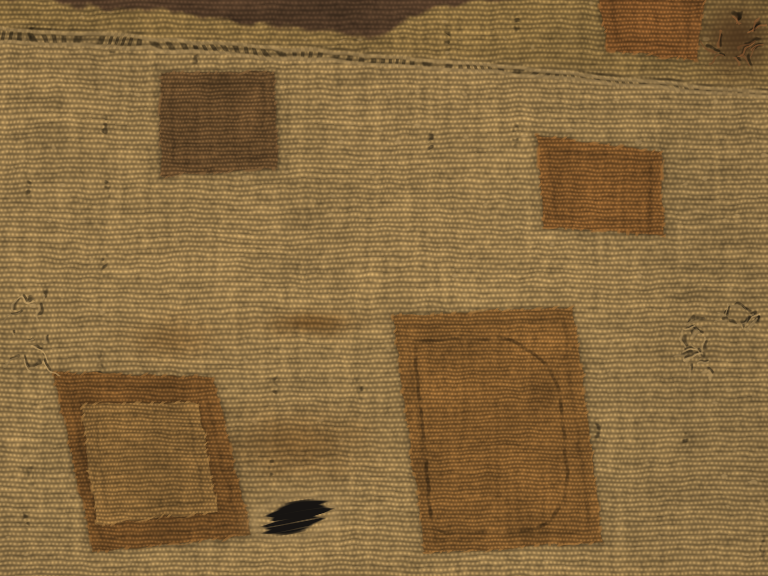
Reproduce this texture procedurally as a Shadertoy shader.

```glsl
// Worn burlap cloth with sewn patches, a drawn-thread hem, stains and frayed holes.

vec2 hash2(vec2 p) {
    p = vec2(dot(p, vec2(127.1, 311.7)), dot(p, vec2(269.5, 183.3)));
    return fract(sin(p) * 43758.5);
}

float corner(vec2 i, vec2 f, vec2 c) {
    return dot(hash2(i + c) * 2. - 1., f - c);
}

// Gradient noise
float noise(vec2 p) {
    vec2 i = floor(p), f = p - i, u = f * f * (3. - 2. * f);
    return mix(mix(corner(i, f, vec2(0)), corner(i, f, vec2(1, 0)), u.x),
               mix(corner(i, f, vec2(0, 1)), corner(i, f, vec2(1)), u.x), u.y);
}

float fbm(vec2 p) {
    return noise(p) + .5 * noise(p * 2.03 + 7.1) + .25 * noise(p * 4.1 + 3.7);
}

// Brick-like threads, bent and of uneven thickness, dark in the gaps
float weave(vec2 p, vec2 count) {
    p += .009 * vec2(noise(p * 7.), noise(p * 6. + 9.));
    vec2 q = (p + .0035 * vec2(noise(p * 42.), noise(p * 35. + 4.))) * count;
    float row = floor(q.y);
    float weft = .5 - .5 * cos(6.2832 * q.y);
    float warp = .5 + .5 * cos(6.2832 * (q.x + .5 * row));
    float slub = noise(vec2(q.x * .12, row * .73)) + .8 * noise(q * vec2(.7, .06));
    float grain = noise(q * vec2(.6, .9) + 5.);
    return .84 + .44 * (weft * (.4 + .6 * warp) + .4 * slub + .45 * grain);
}

float side(vec2 p, vec2 a, vec2 b) {
    return dot(p - a, normalize(vec2(a.y - b.y, b.x - a.x)));
}

float segment(vec2 p, vec2 e) {
    return length(p - e * clamp(dot(p, e) / dot(e, e), 0., 1.));
}

// Soft elliptical spot: center, radii
float spot(vec2 p, vec4 s) {
    vec2 q = (p - s.xy) / s.zw;
    return exp(-dot(q, q) * (1. + .8 * noise(p * 25.)));
}

// Quad of cloth with shadow, fold and stitches; corners run clockwise
void sewPatch(inout vec3 col, vec2 p, vec4 top, vec4 low, vec3 tone) {
    float d = max(max(side(p, top.xy, top.zw), side(p, top.zw, low.xy)),
                  max(side(p, low.xy, low.zw), side(p, low.zw, top.xy)));
    d += .006 * fbm(p * 30.);
    col *= 1. - .3 * exp(-max(d, 0.) * 200.);
    vec3 cloth = tone * weave(p + top.xy, vec2(165, 145)) * (1. + .2 * fbm(p * 12. + top.x));
    cloth *= 1. - .12 * smoothstep(.006, 0., abs(d + .02));
    col = mix(col, cloth, smoothstep(.002, -.002, d));
    float stitch = smoothstep(.2, .9, sin((p.x - p.y) * 230. + 14. * noise(p * 22.)));
    col = mix(col, tone * 1.4, .6 * stitch * smoothstep(.005, .001, abs(d)));
}

// Loose threads over dark slits, scattered in a box: center, half size
void fray(inout vec3 col, vec2 p, vec4 box, vec3 tone) {
    p += .016 * vec2(noise(p * 50.), noise(p * 50. + 5.)) - box.xy;
    for (int i = 0; i < 14; i++) {
        vec2 r = hash2(vec2(i, box.x * 91.)), s = hash2(r * 37. + 1.);
        vec2 q = p - (r * 2. - 1.) * box.zw, e = (s - .5) * vec2(.06, .05);
        col *= 1. - .4 * smoothstep(.005, .001, segment(q - .004, e * .5));
        col = mix(col, tone * (.8 + .4 * s.x), .6 * smoothstep(.003, .0005, segment(q, e)));
    }
}

void mainImage(out vec4 fragColor, in vec2 fragCoord) {
    vec2 p = fragCoord / iResolution.y;
    vec3 pale = vec3(.67, .55, .36);
    float hem = p.y - .939 + .055 * p.x + .0173 * p.x * p.x - .006 * fbm(p * 9.);
    float ground = weave(p, vec2(135, 116));

    // Ground cloth with streaky discoloration
    vec3 col = mix(vec3(.575, .465, .29), vec3(.52, .415, .24), smoothstep(-.01, .03, hem));
    col *= ground * (1. + .07 * fbm(p * 3.) + .1 * noise(p * vec2(5, 40)) + .07 * noise(p * vec2(45, 6)));
    col *= 1. - .08 * smoothstep(.95, 1.4, p.x);

    // Scattered vertical gaps and pale slubs
    vec2 r = hash2(floor(p * 7.) + 3.), gap = abs(fract(p * 7.) - .2 - .6 * r) / 7.;
    float ladder = step(r.x, .4) * smoothstep(-.1, .3, noise(p * vec2(90, 130)));
    col *= 1. - .45 * ladder * smoothstep(.008, .002, gap.x) * smoothstep(.03, .005, gap.y);
    col = mix(col, pale, .6 * smoothstep(.32, .55, noise(p * vec2(60, 95))));

    // Stains and the dark tide along the top
    float stain = spot(p, vec4(.54, .44, .07, .018)) + .8 * spot(p, vec4(.51, .23, .11, .05))
                + .6 * spot(p, vec4(.3, .41, .07, .035));
    col *= mix(vec3(1), vec3(.8, .72, .61), min(stain, 1.));
    float shore = max(1.01 - .115 * p.x, .935 + .04 * smoothstep(.66, .72, p.x) + .2 * max(p.x - .72, 0.));
    float tide = p.y - shore + .018 * fbm(p * 20.);
    vec3 soot = vec3(.3, .215, .15) * (.3 + .7 * ground + .3 * fbm(p * vec2(6, 16)));
    col = mix(col, soot, .94 * smoothstep(-.006, .006, tide));

    // Hem: ladder of pale threads between two raised rims
    float width = mix(.014, .004, p.x / 1.333);
    float hole = smoothstep(-.4, .7, sin(p.x * 330. + 16. * noise(p * 14.)));
    col *= 1. - (.1 + .35 * hole) * smoothstep(width, width * .3, abs(hem));
    float rim = abs(abs(hem) - width * (.8 + .5 * noise(p * 25.)));
    col = mix(col, pale * (.85 + .2 * hole), .6 * smoothstep(.0055, .001, rim));
    col *= 1. - .35 * smoothstep(.004, 0., abs(hem - width - .004)) * smoothstep(-.2, .3, noise(p * 19.));

    // Sewn patches
    sewPatch(col, p, vec4(.278, .875, .477, .875), vec4(.481, .708, .28, .693), vec3(.385, .28, .165));
    sewPatch(col, p, vec4(.931, .766, 1.148, .736), vec4(1.151, .592, .946, .606), vec3(.475, .32, .16));
    sewPatch(col, p, vec4(.092, .354, .37, .345), vec4(.437, .071, .161, .042), vec3(.44, .3, .15));
    sewPatch(col, p, vec4(.142, .299, .344, .302), vec4(.378, .111, .168, .09), vec3(.49, .365, .2));
    sewPatch(col, p, vec4(.681, .451, .995, .467), vec4(1.047, .059, .738, .04), vec3(.48, .335, .17));
    sewPatch(col, p, vec4(1.036, 1.03, 1.224, 1.03), vec4(1.21, .895, 1.054, .913), vec3(.46, .3, .15));

    // Rounded seam in the large patch
    vec2 q = p - vec2(.857, .243);
    q.x += .1 * q.y;
    float radius = q.x > 0. ? .105 : .03;
    vec2 o = abs(q) - vec2(.122, .168) + radius;
    float seam = length(max(o, 0.)) + min(max(o.x, o.y), 0.) - radius + .006 * noise(p * 30.);
    col *= 1. - .35 * smoothstep(.005, .001, abs(seam)) * smoothstep(-.4, .3, noise(p * 50.));

    // Open hole crossed by loose weft, with a pulled border
    q = mat2(.98, -.17, .17, .98) * (p - vec2(.512, .102));
    float strand = noise(q * vec2(9, 150));
    rim = length(q / vec2(.052, .027)) - 1.;
    col = mix(col, pale * (.9 + .5 * strand), .5 * exp(-abs(rim - .35) * 3.5));
    float open = smoothstep(.12, -.12, rim + .7 * strand);
    col = mix(col, vec3(.09, .08, .07), open * (1. - .6 * smoothstep(.1, .35, noise(q * vec2(7, 170) + 8.))));

    // Tears and tangled edges
    fray(col, p, vec4(.05, .43, .03, .07), pale);
    fray(col, p, vec4(1.2, .4, .022, .045), pale);
    fray(col, p, vec4(1.29, .445, .03, .015), pale);
    col = mix(col, vec3(.27, .18, .1), .8 * spot(p, vec4(1.28, .935, .055, .055)));
    fray(col, p, vec4(1.285, .935, .05, .05), vec3(.53, .34, .19));
    fragColor = vec4(clamp(col, 0., 1.), 1);
}
```
